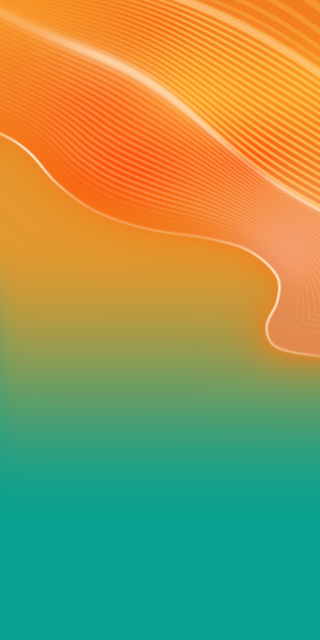
A Shadertoy shader for this background:

```glsl
// Draws a glowing orange sheet of fine flowing lines over a gold to teal gradient.
#define LOWER_LINES 24.0
#define UPPER_LINES 18.0
#define LINE_WIDTH 0.15
#define EDGE_WIDTH 0.0042
#define GLOW_REACH 0.055
#define CURVE_STEPS 6
#define GOLD vec3(0.89, 0.60, 0.18)
#define TEAL vec3(0.03, 0.63, 0.56)
#define ORANGE vec3(0.95, 0.49, 0.11)
#define EMBER vec3(0.99, 0.30, 0.03)
#define AMBER vec3(0.99, 0.64, 0.13)
#define PEACH vec3(0.94, 0.61, 0.45)

const int KNOTS = 16;
const vec2 knots[KNOTS] = vec2[KNOTS](
    vec2(-0.30, 0.33), vec2(-0.15, 0.36), vec2(0.00, 0.417), vec2(0.09, 0.475),
    vec2(0.18, 0.575), vec2(0.30, 0.66), vec2(0.46, 0.715), vec2(0.65, 0.745),
    vec2(0.78, 0.785), vec2(0.865, 0.862), vec2(0.867, 0.94), vec2(0.833, 1.02),
    vec2(0.865, 1.085), vec2(1.00, 1.113), vec2(1.20, 1.12), vec2(1.40, 1.12));

// Catmull-Rom point on one span of the sheet's lower edge
vec2 edgePoint(int i, float t) {
    vec2 a = knots[i - 1], b = knots[i], c = knots[i + 1], d = knots[i + 2];
    return b + 0.5 * t * (c - a + t * (2.0 * a - 5.0 * b + 4.0 * c - d
             + t * (3.0 * (b - c) + d - a)));
}

// Signed distance to the lower edge, positive inside the sheet
float edgeDistance(vec2 p) {
    float nearest = 10.0;
    float side = p.y < knots[1].y ? 1.0 : -1.0;
    vec2 a = knots[1];
    for (int i = 1; i < KNOTS - 2; i++) {
        for (int j = 1; j <= CURVE_STEPS; j++) {
            vec2 b = edgePoint(i, float(j) / float(CURVE_STEPS));
            vec2 ab = b - a, ap = p - a;
            float h = clamp(dot(ap, ab) / dot(ab, ab), 0.0, 1.0);
            nearest = min(nearest, length(ap - ab * h));
            bool crossesRow = (a.y > p.y) != (b.y > p.y);
            if (crossesRow && p.x > a.x + ab.x * ap.y / ab.y) side = -side;
            a = b;
        }
    }
    return nearest * side;
}

// Heights of the two bright folds
float mainFold(float x) {
    float w = 3.14159 * x;
    return 0.039 + 0.617 * x - 0.0525 * sin(w) - 0.015 * sin(2.0 * w) + 0.0145 * sin(3.0 * w);
}

float topFold(float x) {
    float d = x - 0.573;
    return d * (0.37 + 0.39 * d);
}

// Soft oval patch
float patchAt(vec2 p, vec2 center, vec2 radius) {
    vec2 d = (p - center) / radius;
    return exp(-dot(d, d));
}

// Evenly repeated thin lines
float stripes(float q) {
    float aa = fwidth(q);
    float d = abs(fract(q) - 0.5);
    return 1.0 - smoothstep(LINE_WIDTH - 0.5 * aa, LINE_WIDTH + aa, d);
}

// Bright core with a softer halo
float ribbon(float d, float width) {
    return 0.75 * exp(-d * d / (width * width)) + 0.25 * exp(-abs(d) / (width * 2.5));
}

void mainImage(out vec4 fragColor, in vec2 fragCoord) {
    // x runs 0 to 1, y runs 0 to 2 from the top
    vec2 p = fragCoord / iResolution.xy * vec2(1.0, 2.0);
    p.y = 2.0 - p.y;
    float pixel = 1.0 / iResolution.x;
    float edge = edgeDistance(p);
    float fold = (p.y - mainFold(p.x)) * 0.84;
    float top = (p.y - topFold(p.x)) * 0.87;

    // Background gradient and the glow cast below the sheet
    vec3 color = mix(GOLD, TEAL, smoothstep(0.72, 1.66, p.y));
    float leftTint = exp(-p.x / 0.03) * smoothstep(0.7, 1.1, p.y);
    color = mix(color, TEAL, 0.2 * leftTint);
    color = mix(color, ORANGE, 0.75 * exp(-max(edge, 0.0 - edge) / GLOW_REACH));

    // Sheet shading
    vec3 sheet = ORANGE;
    sheet = mix(sheet, AMBER, 0.45 * patchAt(p, vec2(0.05, 0.05), vec2(0.25, 0.13)));
    sheet = mix(sheet, AMBER, 0.85 * patchAt(p, vec2(0.63, 0.30), vec2(0.22, 0.13)));
    sheet = mix(sheet, AMBER, 0.70 * patchAt(p, vec2(0.95, 0.27), vec2(0.18, 0.12)));
    sheet = mix(sheet, EMBER, 0.35 * patchAt(p, vec2(0.50, 0.07), vec2(0.13, 0.08)));
    sheet = mix(sheet, EMBER, 0.85 * patchAt(p, vec2(0.40, 0.52), vec2(0.23, 0.13)));
    sheet = mix(sheet, EMBER, 0.55 * patchAt(p, vec2(0.30, 0.35), vec2(0.18, 0.11)));
    sheet = mix(sheet, EMBER, 0.75 * patchAt(p, vec2(0.80, 0.49), vec2(0.14, 0.09)));
    sheet = mix(sheet, PEACH, 0.90 * patchAt(p, vec2(0.92, 0.78), vec2(0.22, 0.20)));
    sheet = mix(sheet, vec3(0.87, 0.55, 0.34), 0.8 * smoothstep(0.82, 1.0, p.y));

    // Line families interpolated between the folds and the edge
    float below = abs(edge) / (abs(edge) + abs(fold) + 0.0001);
    float between = top / (abs(top) + abs(fold) + 0.0001);
    float lowerLines = stripes(below * LOWER_LINES) * smoothstep(0.06, 0.30, below);
    lowerLines *= mix(0.25, 0.55, smoothstep(0.05, 0.3, p.x)) * (1.0 - 0.6 * smoothstep(0.75, 1.0, p.y));
    float upperLines = stripes(between * UPPER_LINES) * mix(0.15, 0.75, smoothstep(0.25, 0.65, p.x));
    upperLines *= mix(0.4, 1.0, smoothstep(-0.03, 0.03, top));
    float isBelow = smoothstep(-pixel, pixel, fold);
    vec3 lineColor = mix(vec3(1.0, 0.80, 0.36), vec3(1.0, 0.66, 0.42), isBelow);
    sheet = mix(sheet, lineColor, mix(upperLines, lowerLines, isBelow));

    // Bright folds, broad on the left and crisp on the right
    float foldWidth = mix(0.017, 0.007, smoothstep(0.45, 0.75, p.x));
    float foldLight = mix(0.35, 0.85, smoothstep(0.05, 0.35, p.x));
    foldLight *= 1.0 - 0.5 * patchAt(p, vec2(0.78, 0.51), vec2(0.09));
    sheet = mix(sheet, vec3(1.0, 0.88, 0.74), foldLight * ribbon(fold, foldWidth));
    sheet = mix(sheet, vec3(1.0, 0.83, 0.58), 0.75 * ribbon(top, 0.009));
    color = mix(color, sheet, smoothstep(-pixel, pixel, edge));

    // Lit rim, strongest at the left bend and the right curl
    float rim = 0.3 + 0.7 * patchAt(p, vec2(0.10, 0.49), vec2(0.13))
              + 0.7 * patchAt(p, vec2(0.84, 0.90), vec2(0.13, 0.17));
    float rimLine = exp(-edge * edge / (EDGE_WIDTH * EDGE_WIDTH));
    color = mix(color, vec3(1.0, 0.94, 0.84), min(rim, 1.0) * rimLine);
    fragColor = vec4(color, 1.0);
}
```
